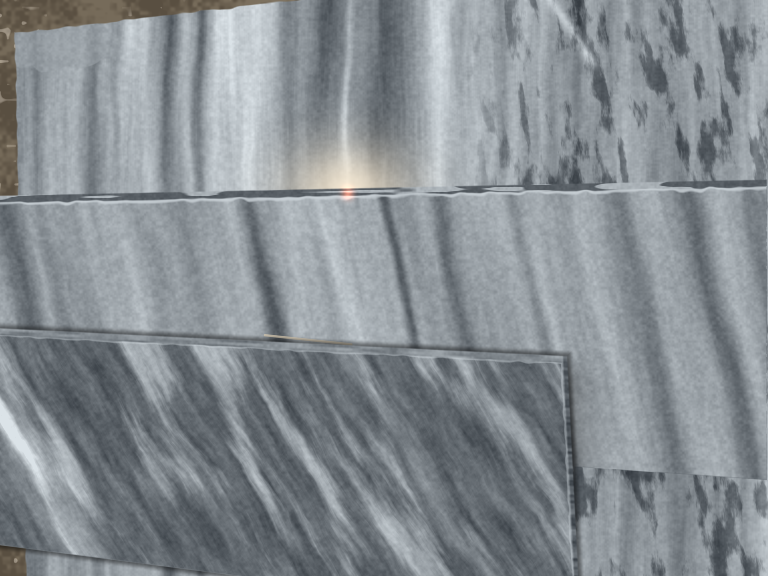
This texture is drawn by a Shadertoy shader. Its source:

```glsl
// Three overlapping slabs of grey veined marble on dusty ground.
// Slabs are sets of half planes; veins are soft bands across a slanted
// coordinate, broken up by stretched value noise and fine grain.
const vec3 STONE_DARK = vec3(0.21, 0.235, 0.26);
const vec3 STONE_PALE = vec3(0.80, 0.83, 0.85);
const vec3 EARTH_DARK = vec3(0.35, 0.31, 0.255);
const vec3 EARTH_PALE = vec3(0.67, 0.62, 0.53);
const vec3 GLOW_TINT = vec3(1.0, 0.94, 0.84);
const vec2 GLOW_POS = vec2(0.604, 0.664);
const float MIDDLE_LEAN = 0.23;
const float FRONT_LEAN = 0.58;
const float RIM = 0.012;
const float GRAIN = 0.16;
// Veins: centre, width, change of tone
const vec3[13] BACK_VEINS = vec3[13](
    vec3(.05, .03, -.24), vec3(.165, .012, -.28), vec3(.225, .03, .1), vec3(.29, .014, -.42),
    vec3(.345, .011, -.4), vec3(.42, .05, .26), vec3(.5, .012, -.24), vec3(.56, .035, -.36),
    vec3(.605, .006, .22), vec3(.67, .045, -.4), vec3(.765, .028, .18), vec3(1.05, .1, -.14), vec3(1.2, .06, -.16));
const vec3[13] MIDDLE_VEINS = vec3[13](
    vec3(0, .03, -.34), vec3(.065, .014, -.26), vec3(.13, .02, -.14), vec3(.32, .03, -.1),
    vec3(.43, .019, -.42), vec3(.55, .05, .08), vec3(.665, .01, -.46), vec3(.7, .018, -.14),
    vec3(.755, .016, -.3), vec3(.89, .013, -.26), vec3(1.07, .026, -.26), vec3(1.2, .024, -.3), vec3(1.31, .03, -.24));

float hash(vec2 p) { return fract(sin(dot(p, vec2(127.1, 311.7))) * 43758.5); }
float noise(vec2 p) {
    vec2 i = floor(p), f = fract(p);
    f = f * f * (3.0 - 2.0 * f);
    return mix(mix(hash(i), hash(i + vec2(1, 0)), f.x),
               mix(hash(i + vec2(0, 1)), hash(i + vec2(1, 1)), f.x), f.y);
}
float fbm(vec2 p) {
    float sum = 0.0, amp = 0.5;
    for (int i = 0; i < 5; i++, amp *= 0.5) {
        sum += amp * noise(p);
        p = p * 2.03 + 17.3;
    }
    return sum;
}
// Signed distance to the line a-b, positive on its left
float side(vec2 p, vec2 a, vec2 b) {
    vec2 d = normalize(b - a);
    return d.x * (p.y - a.y) - d.y * (p.x - a.x);
}
float segment(vec2 p, vec2 a, vec2 b) {
    vec2 d = b - a;
    return length(p - a - d * clamp(dot(p - a, d) / dot(d, d), 0.0, 1.0));
}
float bell(float x, float width) { return exp(-x * x / (width * width)); }
float veinTone(vec3[13] veins, float u) {
    float tone = 0.0;
    for (int i = 0; i < 13; i++) tone += veins[i].z * bell(u - veins[i].x, veins[i].y);
    return tone;
}
vec3 stone(float tone) { return mix(STONE_DARK, STONE_PALE, clamp(tone, 0.0, 1.1)); }
vec3 ground(vec2 p) {
    float dirt = fbm(p * 11.0) + 0.35 * (noise(p * 130.0) - 0.5);
    float lit = smoothstep(0.25, 0.65, dirt) * mix(0.35, 1.0, smoothstep(0.3, 1.0, p.x));
    return mix(EARTH_DARK, EARTH_PALE, lit) + 0.22 * smoothstep(0.85, 0.95, noise(p * 75.0));
}
vec3 backSlab(vec2 p, float grain) {
    float u = p.x + 0.025 * (fbm(p * vec2(7, 5)) - 0.5);
    float tone = 0.7 + veinTone(BACK_VEINS, u) + grain;
    tone += 0.6 * (fbm(vec2(u * 45.0, p.y * 3.0)) - 0.48);
    float flecks = fbm(vec2((u + 0.12 * p.y) * 48.0, p.y * 15.0));
    tone -= 0.42 * smoothstep(0.5, 0.68, flecks) * smoothstep(0.76, 0.95, p.x);
    tone += 0.35 * bell(segment(p, vec2(0.95, 1.01), vec2(1.03, 0.89)), 0.009);
    float worn = length((p - vec2(0.11, 0.925)) / vec2(0.11, 0.045)) + 0.8 * fbm(p * 16.0);
    tone = mix(tone, 0.66 + grain, 0.7 * smoothstep(1.4, 1.32, worn));
    vec2 g = (p - GLOW_POS) / vec2(0.13, 0.1);
    return mix(stone(tone), GLOW_TINT, 0.85 * exp(-1.5 * dot(g, g)));
}
vec3 middleSlab(vec2 p, float grain) {
    float u = p.x + MIDDLE_LEAN * (p.y - 0.65) + 0.022 * (fbm(p * vec2(8, 6)) - 0.5);
    float streak = fbm(vec2(u * 30.0, p.y * 2.5)) - 0.48;
    vec3 c = stone(0.68 + veinTone(MIDDLE_VEINS, u) + 0.5 * streak + 1.2 * grain);
    float scratch = segment(p, vec2(0.46, 0.418), vec2(0.61, 0.402));
    return mix(c, EARTH_PALE + 0.15, 0.8 * smoothstep(0.003, 0.001, scratch));
}
vec3 frontSlab(vec2 p, float grain) {
    float v = p.x + FRONT_LEAN * p.y + 0.03 * (fbm(p * 7.0) - 0.5);
    float tone = 0.26 + 0.5 * smoothstep(0.48, 0.78, fbm(vec2(v * 26.0, p.y * 5.0))) + grain;
    tone += 0.5 * (fbm(vec2(v * 65.0, p.y * 13.0) + 9.0) - 0.48);
    return stone(tone + 0.36 * bell(v - 0.165, 0.045) + 0.16 * bell(v - 0.835, 0.025));
}

void mainImage(out vec4 fragColor, in vec2 fragCoord) {
    vec2 p = fragCoord / iResolution.y;
    float px = 1.0 / iResolution.y;
    float grain = GRAIN * (0.6 * noise(p * 150.0) + 0.4 * noise(p * 290.0) - 0.5);
    float chip = 0.004 * (noise(p * 60.0) - 0.5);
    // Slab edges, positive inside
    float back = min(side(p, vec2(0.52, 1), vec2(0.026, 0.943)), side(p, vec2(0.026, 0.943), vec2(0.032, 0.65)));
    float midTop = side(p, vec2(1.333, 0.676), vec2(0, 0.648));
    float midRest = min(side(p, vec2(0.99, 0.191), vec2(1.333, 0.167)), 1.331 - p.x);
    float top = side(p, vec2(0.976, 0.37), vec2(0, 0.418));
    float right = side(p, vec2(0.995, 0), vec2(0.976, 0.372));
    float low = side(p, vec2(0, 0.054), vec2(0.417, 0));
    // Ground, shadow on it, back slab
    float shade = smoothstep(1.062, 1.045, p.x - 0.1 * (p.y - 0.19)) * step(0.9, p.x);
    vec3 c = mix(ground(p), vec3(0.175), 0.9 * shade);
    c = mix(c, backSlab(p, grain), smoothstep(-px, px, back + chip));
    // Middle slab: rim, chipped edge, face, hot spot
    float rim = 0.22 + 0.55 * smoothstep(0.58, 0.7, noise(vec2(p.x * 17.0, midTop * 150.0)));
    c = mix(c, stone(rim + grain), smoothstep(-px, px, min(midTop + RIM, midRest)));
    vec3 face = middleSlab(p, grain);
    face = mix(face, STONE_PALE, 0.8 * smoothstep(0.007, 0.002, midTop + 2.0 * chip));
    face *= 1.0 - 0.5 * exp(min(right, 0.0) / 0.025) * smoothstep(0.39, 0.33, p.y);
    c = mix(c, face, smoothstep(-px, px, min(midTop + chip, midRest)));
    c += vec3(0.55, 0.22, 0.12) * bell(length(p - GLOW_POS), 0.01);
    // Front slab: contact shadow, rim, face
    float body = min(min(top + RIM, right + 0.009), low), lip = min(top, right);
    c *= 1.0 - 0.45 * smoothstep(-0.012, 0.0, body);
    rim = 0.33 + 0.35 * noise(vec2(p.x * 25.0, top * 200.0)) - 0.3 * smoothstep(0.0, -0.004, right);
    c = mix(c, stone(rim + grain), smoothstep(-px, px, body));
    face = mix(frontSlab(p, grain), STONE_PALE, 0.45 * smoothstep(0.004, 0.001, lip + chip));
    c = mix(c, face, smoothstep(-px, px, min(lip + 0.5 * chip, low)));
    fragColor = vec4(clamp(c, 0.0, 1.0), 1.0);
}
```
